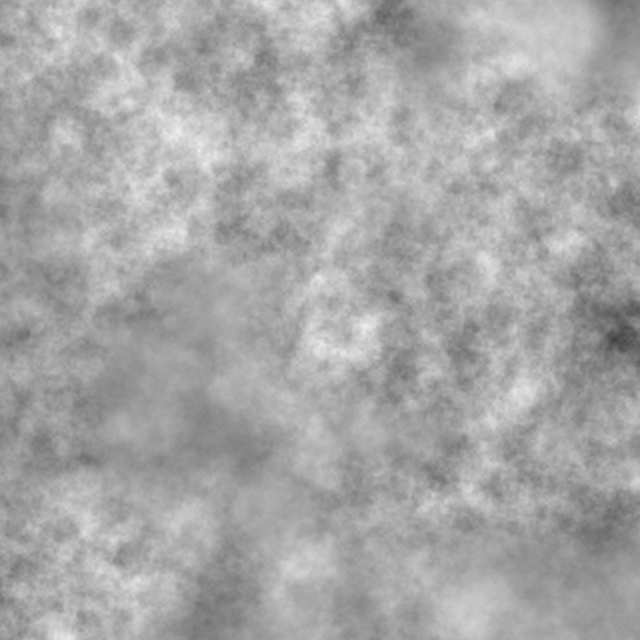
A Shadertoy shader for this texture:

```glsl
// Draws a mottled grey cloud texture with patches of fine and soft grain.

const float MEAN_GREY = 0.627;
const float CONTRAST = 0.140;
const float BASE_CELLS = 6.0;   // largest blotches across the canvas
const int OCTAVES = 6;
const float GAIN = 0.72;        // strength of each finer layer

// Integer hash of a lattice cell, from -1 to 1.
float hashSigned(ivec2 cell, uint seed) {
    uvec2 q = uvec2(cell) * uvec2(1597334673u, 3812015801u);
    uint h = (q.x ^ q.y ^ (seed * 2654435769u)) * 1597334673u;
    h = (h ^ (h >> 16)) * 2246822519u;
    h = (h ^ (h >> 13)) * 3266489917u;
    h ^= h >> 16;
    return float(h >> 8) / 8388608.0 - 1.0;
}

// Smoothly interpolated value noise, from -1 to 1.
float valueNoise(vec2 p, uint seed) {
    ivec2 cell = ivec2(floor(p));
    vec2 f = fract(p);
    vec2 w = f * f * f * (f * (f * 6.0 - 15.0) + 10.0);
    float bottom = mix(hashSigned(cell, seed),
                       hashSigned(cell + ivec2(1, 0), seed), w.x);
    float top = mix(hashSigned(cell + ivec2(0, 1), seed),
                    hashSigned(cell + ivec2(1, 1), seed), w.x);
    return mix(bottom, top, w.y);
}

vec2 rotate(vec2 p, float angle) {
    float c = cos(angle), s = sin(angle);
    return vec2(c * p.x - s * p.y, s * p.x + c * p.y);
}

// Layered noise; roughness scales the finer layers only.
float cloudNoise(vec2 uv, float roughness) {
    float sum = 0.0;
    float amplitude = 1.0;
    float cells = BASE_CELLS;
    for (int i = 0; i < OCTAVES; i++) {
        float detail = smoothstep(0.0, 3.0, float(i));
        vec2 p = rotate(uv, 0.65 * float(i)) * cells + 17.3 * float(i);
        sum += amplitude * mix(1.0, roughness, detail) * valueNoise(p, uint(i) + 1u);
        amplitude *= GAIN;
        cells *= 2.0;
    }
    return sum;
}

void mainImage(out vec4 fragColor, in vec2 fragCoord) {
    vec2 uv = fragCoord / min(iResolution.x, iResolution.y);

    // Broad patches decide where the grain is strong or soft.
    float patchiness = valueNoise(uv * 4.5 + 3.7, 31u)
                     + 0.5 * valueNoise(uv * 9.0 + 8.1, 32u);
    float roughness = mix(0.45, 1.3, smoothstep(-0.9, 0.5, patchiness));

    float grey = MEAN_GREY + CONTRAST * cloudNoise(uv, roughness);
    fragColor = vec4(vec3(clamp(grey, 0.0, 1.0)), 1.0);
}
```
